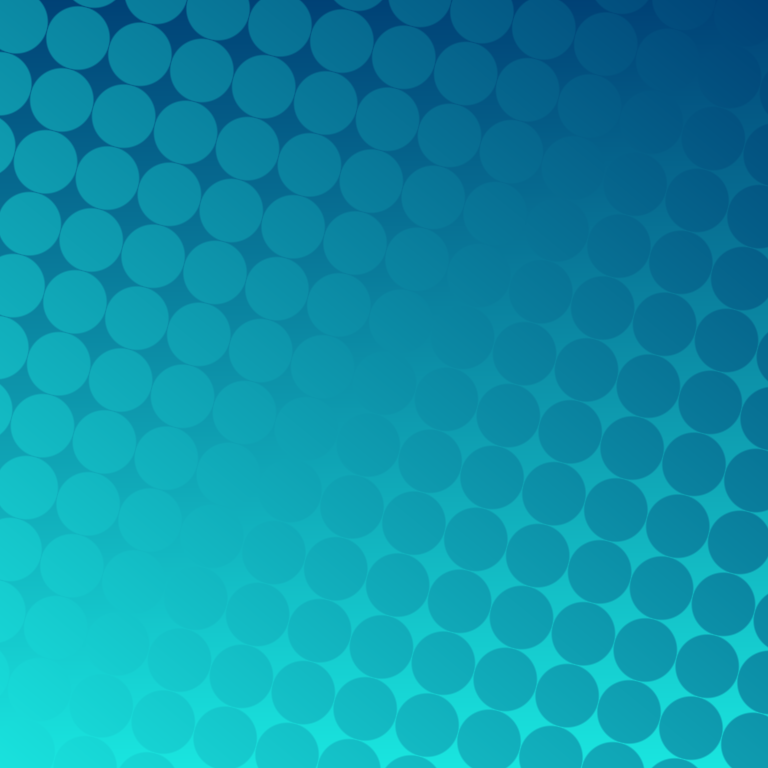
Write a Shadertoy shader that draws this background.

```glsl
// A tilted square lattice of touching discs over a vertical teal gradient.
// Discs and ground share one colour ramp, but the disc ramp runs diagonally,
// so the discs are lighter at upper left, darker at lower right, and fade between.

const vec3  DEEP_BLUE   = vec3(0.000, 0.255, 0.460);
const vec3  BRIGHT_AQUA = vec3(0.100, 0.900, 0.875);

const float DISCS_ACROSS  = 12.0;                  // lattice cells per canvas height
const float LATTICE_TILT  = radians(14.7);         // clockwise tilt of the rows
const vec2  LATTICE_START = vec2(0.1016, 0.9505);  // centre of one disc
const float DISC_RADIUS   = 0.496;                 // in lattice cells
const float EDGE_PIXELS   = 1.2;                   // width of the smooth edge

const float DISC_RAMP_START = 0.98;                // disc ramp at the lower left
const vec2  DISC_RAMP_SLOPE = vec2(-0.44, -0.54);  // its change along x and y

vec3 seaRamp(float t)
{
    return mix(DEEP_BLUE, BRIGHT_AQUA, clamp(t, 0.0, 1.0));
}

// Signed distance to the nearest disc, in canvas heights
float discDistance(vec2 p)
{
    float c = cos(LATTICE_TILT);
    float s = sin(LATTICE_TILT);
    vec2 q = p - LATTICE_START;
    vec2 lattice = vec2(c * q.x - s * q.y, s * q.x + c * q.y) * DISCS_ACROSS;
    vec2 cell = fract(lattice + 0.5) - 0.5;
    return (length(cell) - DISC_RADIUS) / DISCS_ACROSS;
}

void mainImage(out vec4 fragColor, in vec2 fragCoord)
{
    vec2 uv = fragCoord / iResolution.xy;
    vec2 p = fragCoord / iResolution.y;

    // Two runs through the same ramp
    vec3 ground = seaRamp(1.0 - uv.y);
    vec3 disc = seaRamp(DISC_RAMP_START + dot(DISC_RAMP_SLOPE, uv));

    // Smooth disc coverage
    float edge = EDGE_PIXELS / iResolution.y;
    float coverage = 1.0 - smoothstep(-edge, edge, discDistance(p));

    fragColor = vec4(mix(ground, disc, coverage), 1.0);
}
```
